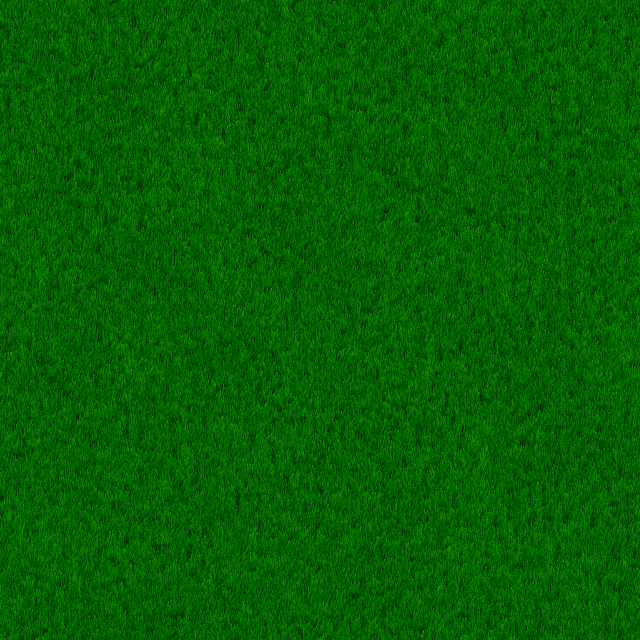
Give the GLSL for this texture, as a three.js fragment shader.

```glsl
// Dense lawn of short, fanning grass blades with small dark pockets between the tufts.
varying vec2 vUv;

// Blade layout, in units of the canvas
const vec2 CELL = vec2(0.0026, 0.0033);  // one blade is rooted in each cell
const float BLADE_LENGTH = 0.0076;
const float LENGTH_SPREAD = 0.25;        // share of the length that varies
const float HALF_WIDTH = 0.0014;
const float TIP_TAPER = 0.65;
const float EDGE_SOFTNESS = 0.0004;
const float LEAN_BIAS = 0.06;
const float LEAN_CLUMP = 0.5;
const float LEAN_RANDOM = 0.2;
const float MAX_LEAN = 0.35;

// Noise frequencies per canvas
const float PATCH_FREQ = 7.0;
const float CLUMP_FREQ = 58.0;
const float POCKET_FREQ = 92.0;

// Brightness of the green channel
const float BLADE_TONE = 0.394;
const float SOIL_TONE = 0.25;
const float ROOT_TO_TIP = 0.14;
const float BLADE_VARIATION = 0.16;
const float CLUMP_CONTRAST = 0.085;
const float PATCH_CONTRAST = 0.03;
const float POCKET_DEPTH = 0.115;
const float GLINT = 0.08;                // extra light on a few tips
const float GLINT_SHARE = 0.1;
const float MIN_TONE = 0.11;
const float MAX_TONE = 0.60;

// Yellowing of the brightest blades
const float YELLOW_START = 0.30;
const float YELLOW_GAIN = 1.6;

vec3 hash3(vec2 p) {
  vec3 q = fract(p.xyx * vec3(0.1031, 0.1030, 0.0973));
  q += dot(q, q.yxz + 33.33);
  return fract((q.xxy + q.yzz) * q.zyx);
}

float cornerGradient(vec2 corner, vec2 offset) {
  float angle = 6.28318 * hash3(corner).x;
  return dot(vec2(cos(angle), sin(angle)), offset);
}

float gradientNoise(vec2 p) {
  vec2 i = floor(p);
  vec2 f = p - i;
  vec2 u = f * f * f * (f * (f * 6.0 - 15.0) + 10.0);
  vec2 e = vec2(1.0, 0.0);
  float low = mix(cornerGradient(i, f), cornerGradient(i + e, f - e), u.x);
  float high = mix(cornerGradient(i + e.yx, f - e.yx),
                   cornerGradient(i + e.xx, f - e.xx), u.x);
  return mix(low, high, u.y);
}

// Shared brightness offset of the ground at a root: tufts and dark pockets
float tuftShade(vec2 root) {
  float clump = gradientNoise(root * CLUMP_FREQ + 5.7);
  float pocket = gradientNoise(root * POCKET_FREQ + 17.3);
  return CLUMP_CONTRAST * clump - POCKET_DEPTH * smoothstep(0.18, 0.42, pocket);
}

// Paints one blade over the tone that lies behind it
float paintBlade(float tone, vec2 p, vec2 cell) {
  vec3 rnd = hash3(cell + 71.0);
  vec2 root = (cell + rnd.xy) * CELL;
  float vary = fract(rnd.z * 13.7 + rnd.x * 5.1);
  float bladeLength = BLADE_LENGTH * (1.0 + LENGTH_SPREAD * (2.0 * vary - 1.0));
  float h = (p.y - root.y) / bladeLength;
  if (h < 0.0 || h > 1.0) return tone;

  float fan = gradientNoise(root.yx * CLUMP_FREQ + 41.9);
  float lean = LEAN_BIAS + LEAN_CLUMP * fan + LEAN_RANDOM * (2.0 * rnd.z - 1.0);
  lean = clamp(lean, -MAX_LEAN, MAX_LEAN);

  float side = abs(p.x - root.x - lean * bladeLength * h * h);
  float width = HALF_WIDTH * (1.0 - TIP_TAPER * h);
  float cover = 1.0 - smoothstep(width - EDGE_SOFTNESS, width + EDGE_SOFTNESS, side);
  cover *= smoothstep(0.0, 0.1, h) * (1.0 - smoothstep(0.93, 1.0, h));
  if (cover <= 0.0) return tone;

  float shade = fract(rnd.y * 7.3 + rnd.z * 11.9) - 0.5;
  float glint = step(1.0 - GLINT_SHARE, vary) * smoothstep(0.5, 0.85, h);
  float bladeTone = BLADE_TONE + ROOT_TO_TIP * (h - 0.5)
                  + BLADE_VARIATION * shade + GLINT * glint + tuftShade(root);
  return mix(tone, bladeTone, cover);
}

void main() {
  vec2 home = floor(vUv / CELL);
  float tone = SOIL_TONE + tuftShade(vUv);

  // Lower rows stand in front, so they are painted last
  for (int row = 0; row < 4; row++) {
    for (int col = -2; col <= 2; col++) {
      tone = paintBlade(tone, vUv, home + vec2(float(col), -float(row)));
    }
  }

  // Broad, faint patches over the whole lawn
  tone += PATCH_CONTRAST * gradientNoise(vUv * PATCH_FREQ + 2.4);
  tone = clamp(tone, MIN_TONE, MAX_TONE);

  float warmth = max(tone - YELLOW_START, 0.0);
  gl_FragColor = vec4(YELLOW_GAIN * warmth * warmth, tone, 0.0, 1.0);
}
```
